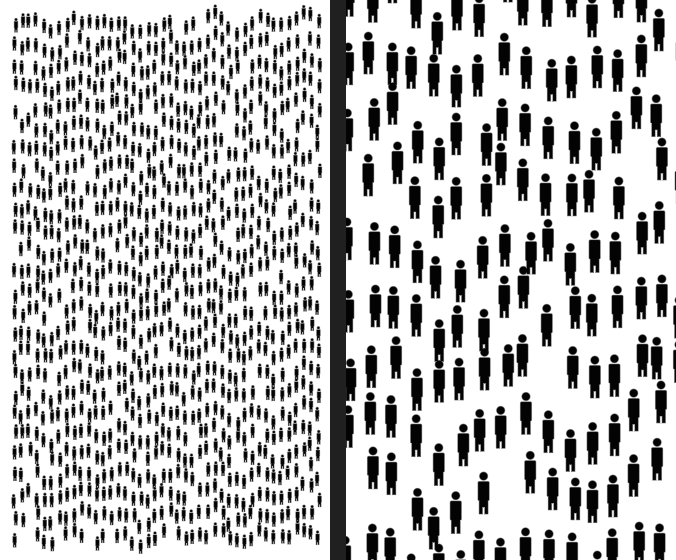
Left: the whole. Right: its middle third, enlarged.
This pattern is drawn by a Shadertoy shader. Its source:

```glsl
float hash(vec2 p) {
    return fract(sin(dot(p, vec2(127.1, 311.7))) * 43758.5453);
}

float box(vec2 p, vec2 halfSize, float radius) {
    vec2 q = abs(p) - halfSize + radius;
    return length(max(q, 0.0)) + min(max(q.x, q.y), 0.0) - radius;
}

// Standing figure centred on the origin: head, torso with arms, parted legs
float figure(vec2 p) {
    float head = length(p - vec2(0.0, 0.0101)) - 0.0025;
    float torso = box(p - vec2(0.0, 0.0012), vec2(0.0034, 0.0058), 0.0009);
    float legs = box(p + vec2(0.0, 0.0075), vec2(0.0027, 0.0050), 0.0002);
    float gap = box(p + vec2(0.0, 0.0115), vec2(0.0006, 0.0030), 0.0);
    return min(head, min(torso, max(legs, -gap)));
}

// Vertical shift of a column, which bends the rows into chevrons
float columnDrop(float column) {
    float zigzag = 0.016 - 0.010 * cos((column - 2.0) * 1.013);
    float drift = 0.004 * sin(column * 0.45);
    return zigzag + drift + 0.007 * (hash(vec2(column, 7.3)) - 0.5);
}

// Distance to the nearest figure of the crowd
float crowd(vec2 uv) {
    const vec2 pitch = vec2(0.01324, 0.0366);
    float nearest = 1.0;
    float baseColumn = floor((uv.x - 0.026) / pitch.x + 0.5);

    for (float i = -1.0; i <= 1.0; i++) {
        float column = baseColumn + i;
        if (column < 0.0 || column > 41.0) continue;
        float top = 0.972 - columnDrop(column);
        float baseRow = floor((top - uv.y) / pitch.y + 0.5);

        for (float j = -1.0; j <= 1.0; j++) {
            vec2 cell = vec2(column, baseRow + j);
            bool vacant = hash(cell + 51.7) < 0.07;
            if (cell.y < 0.0 || cell.y > 25.0 || vacant) continue;

            vec2 jitter = vec2(hash(cell + 3.1), hash(cell + 19.4)) - 0.5;
            vec2 centre = vec2(0.026 + column * pitch.x, top - cell.y * pitch.y);
            centre += jitter * vec2(0.0054, 0.0170);
            nearest = min(nearest, figure(uv - centre));
        }
    }
    return nearest;
}

void mainImage(out vec4 fragColor, in vec2 fragCoord) {
    vec2 uv = fragCoord / iResolution.y;
    float edge = 0.95 / iResolution.y;
    float paper = smoothstep(-edge, edge, crowd(uv));
    fragColor = vec4(mix(vec3(0.01), vec3(1.0), paper), 1.0);
}
```
